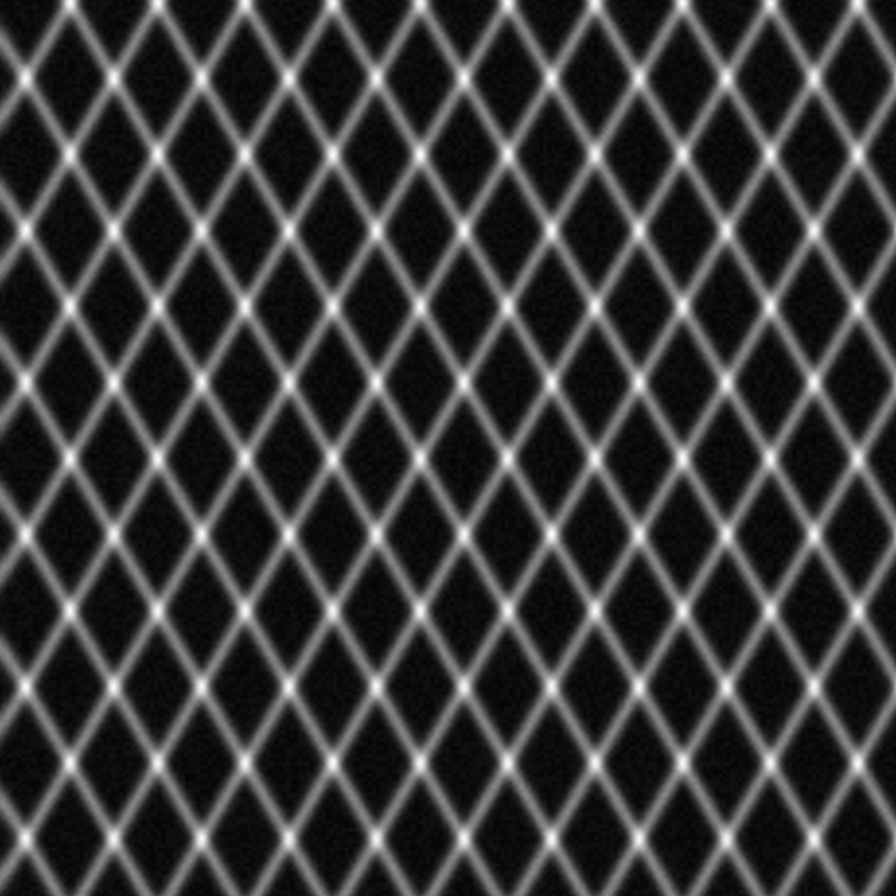
Give the GLSL for this pattern, as a WebGL 2 fragment shader.

```glsl
#version 300 es
precision highp float;
// Soft grey diamond mesh with bright crossings over a faintly grained black ground.

#define REPEATS vec2(10.24, 5.89)      // diamonds across and down
#define NODE_ORIGIN vec2(0.0785, 0.8275) // position of one crossing
#define LINE_SIGMA 0.0062              // softness of a wire, in canvas widths
#define LINE_GAIN 0.46                 // brightness one wire adds
#define GROUND 0.042                   // brightness of the openings
#define GRAIN_CELLS 230.0              // grain cells across the canvas
#define GRAIN_GAIN 0.05                // strength of the grain
#define EDGE_BEND 0.005                // flattening of wires at the left border

uniform vec2 u_resolution;
out vec4 fragColor;

float hash(vec2 cell) {
    vec3 q = fract(vec3(cell.xyx) * 0.1031);
    q += dot(q, q.yzx + 33.33);
    return fract((q.x + q.y) * q.z);
}

float valueNoise(vec2 p) {
    vec2 cell = floor(p);
    vec2 f = fract(p);
    f = f * f * (3.0 - 2.0 * f);
    float low = mix(hash(cell), hash(cell + vec2(1.0, 0.0)), f.x);
    float high = mix(hash(cell + vec2(0.0, 1.0)), hash(cell + 1.0), f.x);
    return mix(low, high, f.y);
}

// Gaussian profile around every integer value of the phase
float softWire(float phase) {
    float spacing = 1.0 / length(REPEATS);
    float d = abs(fract(phase + 0.5) - 0.5) * spacing / LINE_SIGMA;
    return exp(-0.5 * d * d);
}

void main() {
    vec2 uv = gl_FragCoord.xy / u_resolution;

    // Smoothly flatten the wires just inside the left border
    vec2 bent = uv;
    bent.x = 0.5 * (uv.x + sqrt(uv.x * uv.x + 4.0 * EDGE_BEND * EDGE_BEND));

    // Two diagonal wire families add up at the crossings
    vec2 lattice = (bent - NODE_ORIGIN) * REPEATS;
    float wires = softWire(lattice.x + lattice.y) + softWire(lattice.x - lattice.y);

    // Fine grain over ground and wires
    float grain = (valueNoise(uv * GRAIN_CELLS) - 0.5) * GRAIN_GAIN;

    float grey = GROUND + LINE_GAIN * wires + grain;
    fragColor = vec4(vec3(clamp(grey, 0.0, 1.0)), 1.0);
}
```
